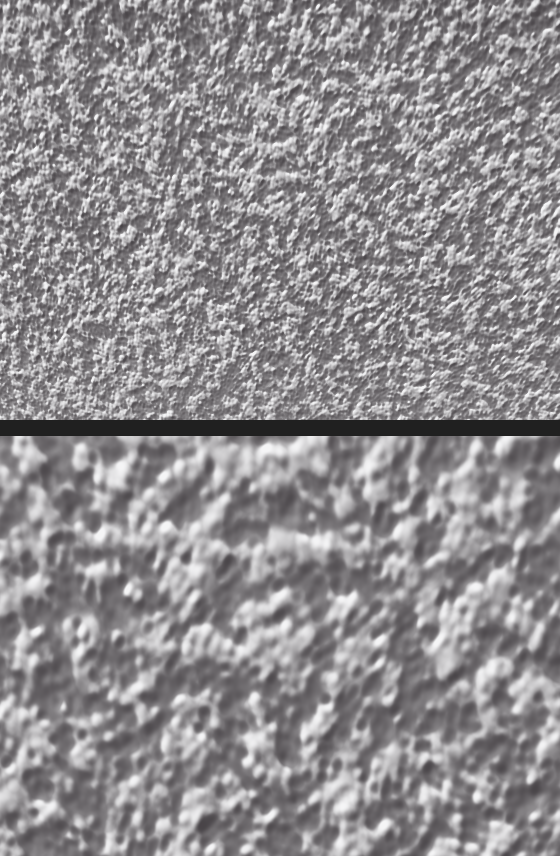
Top, the full canvas; bottom, a detail of the centre.
Write a WebGL 1 fragment shader that draws this texture.

```glsl
precision highp float;
// Rough grey plaster in raking light: a height field of scattered cellular
// bumps in three sizes, cut into crisp raised patches over smooth hollows and
// lit from the upper left. Perspective makes the grain finer at the bottom.
uniform vec2 u_resolution;

vec3 hash3(vec2 cell) {
  vec3 p = fract(cell.xyx * vec3(0.1031, 0.1030, 0.0973));
  p += dot(p, p.yzx + 33.33);
  return fract((p.xxy + p.yzz) * p.zyx);
}

// Sum of soft round bumps and pits, one at a random place in each cell.
float bumps(vec2 p) {
  vec2 cell = floor(p);
  float sum = 0.0;
  for (int j = -1; j <= 1; j++) {
    for (int i = -1; i <= 1; i++) {
      vec2 neighbour = cell + vec2(float(i), float(j));
      vec3 rnd = hash3(neighbour + 200.0);
      vec2 offset = p - neighbour - rnd.xy;
      float falloff = max(0.0, 1.0 - dot(offset, offset));
      sum += (rnd.z * 2.0 - 1.0) * falloff * falloff;
    }
  }
  return sum;
}

// Clumps, grains and grit; each layer is turned to hide its cell grid.
float height(vec2 p) {
  mat2 turn = mat2(0.8, 0.6, -0.6, 0.8);
  float clumps = bumps(p * 47.0);
  float grains = bumps(turn * p * 80.0 + 17.3);
  float grit = bumps(turn * turn * p * 165.0 + 51.7);
  return 0.42 * clumps + 0.6 * grains + 0.36 * grit;
}

// Wall coordinates: perspective, a slight sine warp and a slight lean.
vec2 wallPoint(vec2 p) {
  float depth = 0.85 + 0.28 * p.y + 0.06 * p.x;
  vec2 q = (p - vec2(0.67, 0.0)) / depth;
  q += 0.0025 * sin(q.yx * vec2(31.0, 37.0) + sin(q * 19.0));
  vec2 ridge = normalize(vec2(0.45, 0.89));
  return q - 0.1 * ridge * dot(q, ridge);
}

void main() {
  vec2 p = gl_FragCoord.xy / u_resolution.y;
  vec2 wall = wallPoint(p);

  // Raised patches catch light; slopes facing the light glint on them.
  vec2 toLight = normalize(vec2(-0.6, 0.8));
  float relief = height(wall);
  float slope = relief - height(wall + toLight * 0.0045);
  float raised = smoothstep(-0.3, 0.4, relief);
  float tone = 1.45 * (raised - 0.5) + 2.3 * slope * (0.6 + 0.7 * raised);

  // Slow shifts in brightness, with a darker top and a paler, flatter bottom.
  float drift = sin(p.x * 5.0 + 2.0 * p.y) * sin(p.y * 6.0 - 1.5 * p.x + 1.0);
  tone *= mix(0.9, 1.03, smoothstep(0.0, 0.3, p.y));
  tone += 0.05 * drift + 0.1 * smoothstep(0.3, 0.0, p.y);
  tone -= 0.08 + 0.25 * smoothstep(0.82, 1.0, p.y);

  // Soft ramp from mauve-grey hollows to nearly white crests.
  vec3 hollow = vec3(0.285, 0.268, 0.282);
  vec3 crest = vec3(0.96, 0.96, 0.965);
  vec3 color = mix(hollow, crest, smoothstep(-2.6, 3.0, tone));
  gl_FragColor = vec4(color, 1.0);
}
```
